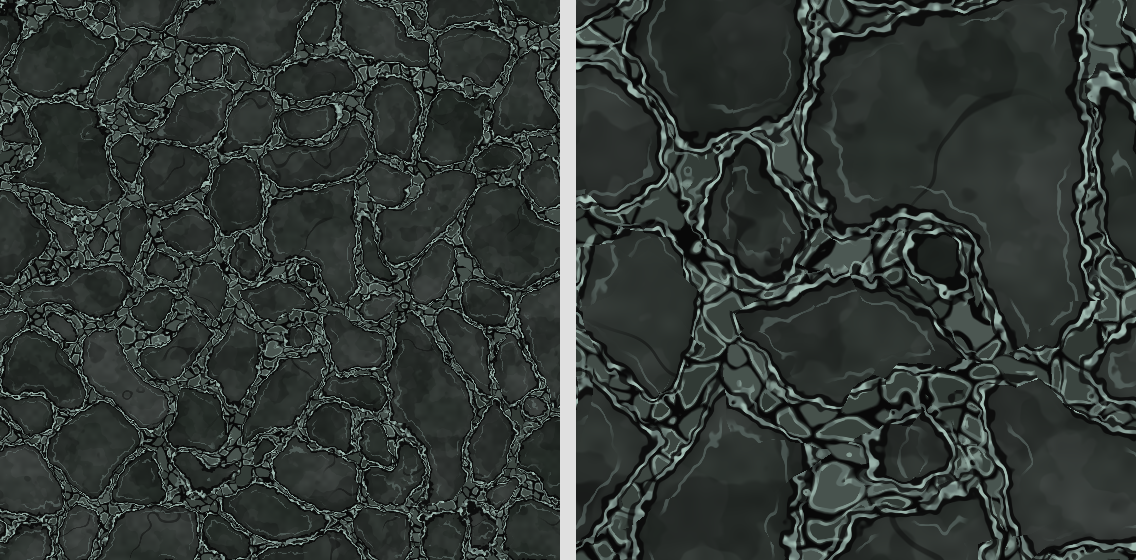
Left, the full canvas; right, a detail of the centre.
Give the GLSL for this texture, as a three.js fragment shader.

```glsl
varying vec2 vUv;

const vec3 BLACK = vec3(0.03, 0.03, 0.03);
const vec3 STONE = vec3(0.15, 0.18, 0.16);
const vec3 GREY = vec3(0.23, 0.25, 0.24);
const vec3 SLATE = vec3(0.34, 0.39, 0.37);
const vec3 TEAL = vec3(0.47, 0.55, 0.53);
const vec3 PALE = vec3(0.66, 0.77, 0.73);

struct Cobble { float edge; vec2 id; };

float hash(vec2 p) {
  vec3 q = fract(p.xyx * 0.1031);
  q += dot(q, q.yzx + 33.33);
  return fract((q.x + q.y) * q.z);
}

float noise(vec2 p) {
  vec2 i = floor(p), f = fract(p);
  f = f * f * (3.0 - 2.0 * f);
  vec2 e = vec2(1.0, 0.0);
  return mix(mix(hash(i), hash(i + e.xy), f.x),
             mix(hash(i + e.yx), hash(i + e.xx), f.x), f.y);
}

float fbm(vec2 p) {
  float sum = 0.0, amp = 0.53;
  for (int i = 0; i < 4; i++) {
    sum += amp * noise(p);
    p = mat2(1.6, 1.2, -1.2, 1.6) * p + 7.3;
    amp *= 0.5;
  }
  return sum;
}

float line(float d, float halfWidth) {
  return 1.0 - smoothstep(halfWidth * 0.45, halfWidth, abs(d));
}

float smoothMin(float a, float b, float k) {
  float h = max(k - abs(a - b), 0.0) / k;
  return min(a, b) - h * h * k * 0.25;
}

// Stretched, size-weighted cells; edge is the distance to the border
Cobble cobbles(vec2 p, float count, float stretch, float sizeRange, float rounding) {
  vec2 g = p * count, base = floor(g), id = base;
  vec3 best = vec3(100.0);
  vec2 slope1 = vec2(0.0), slope2 = vec2(0.0), slope3 = vec2(0.0);
  for (int y = -2; y <= 2; y++) {
    for (int x = -2; x <= 2; x++) {
      vec2 cell = base + vec2(x, y);
      vec2 d = g - cell - vec2(hash(cell + 3.1), hash(cell + 71.7));
      float angle = 3.14159 * hash(cell + 17.3);
      float longer = 1.0 + stretch * hash(cell + 41.9);
      float size = sizeRange * pow(hash(cell + 97.1), 2.0);
      vec2 axis = vec2(cos(angle), sin(angle)), side = vec2(-axis.y, axis.x);
      vec2 local = vec2(dot(d, axis) / longer, dot(d, side) * longer);
      float len = max(length(local), 0.001), dist = len - size;
      vec2 slope = (axis * local.x / longer + side * local.y * longer) / len;
      if (dist < best.x) {
        best = vec3(dist, best.xy);
        slope3 = slope2; slope2 = slope1; slope1 = slope;
        id = cell;
      } else if (dist < best.y) {
        best = vec3(best.x, dist, best.y);
        slope3 = slope2; slope2 = slope;
      } else if (dist < best.z) {
        best.z = dist;
        slope3 = slope;
      }
    }
  }
  float e2 = (best.y - best.x) / max(length(slope2 - slope1), 0.6);
  float e3 = (best.z - best.x) / max(length(slope3 - slope1), 0.6);
  return Cobble(smoothMin(e2, e3, rounding) / count, id);
}

// Mottled stone face with a worn rim and hairline cracks
vec3 stoneFace(vec2 p, vec2 id, float depth) {
  vec2 q = p + id * 0.37;
  float tone = 0.45 * hash(id + 5.5) + 1.1 * (fbm(q * 11.0) - 0.32);
  float blotch = smoothstep(0.5, 0.54, fbm(q * 26.0));
  float stain = smoothstep(0.54, 0.58, fbm(q * 19.0 + 30.0));
  vec3 face = mix(STONE * 0.93, GREY, clamp(tone + 0.28 * blotch, 0.0, 1.1));
  face *= 1.0 - 0.2 * stain;
  face *= 0.9 + 0.2 * noise(p * 95.0);
  face *= 1.0 - 0.25 * exp(-max(depth, 0.0) * 120.0);
  float crack = line(fbm(q * 6.0 + 12.0) - 0.5, 0.008);
  face = mix(face, BLACK, 0.45 * crack * smoothstep(0.5, 0.7, noise(q * 12.0)));
  float rim = line(depth - 0.012 + 0.012 * (fbm(p * 45.0) - 0.5), 0.0014);
  return mix(face, TEAL, 0.42 * rim * smoothstep(0.3, 0.6, noise(p * 40.0)));
}

// Fine crumbled grit between the stones
vec3 mortar(vec2 p, float jag, vec3 glint) {
  Cobble grit = cobbles(p, 58.0, 0.5, 0.7, 0.2);
  float depth = grit.edge - 0.0012 + jag;
  vec3 fill = mix(STONE, SLATE, 0.15 + 0.65 * hash(grit.id + 8.8));
  vec3 color = mix(BLACK, fill, smoothstep(-0.0012, 0.0006, depth));
  return mix(color, glint, 0.6 * line(depth - 0.0012, 0.0012) * step(0.45, hash(grit.id)));
}

void main() {
  vec2 p = vUv;
  vec2 warp = vec2(fbm(p * 11.0), fbm(p * 11.0 + 40.0)) - 0.5;
  float chip = 0.0032 * (noise(p * 230.0) - 0.5);
  float jag = chip + 0.004 * (noise(p * 110.0) - 0.5) + 0.005 * (noise(p * 50.0) - 0.5);
  Cobble stone = cobbles(p + warp * 0.045, 9.6, 0.5, 0.85, 0.32);
  float gap = 0.0028 + 0.0055 * smoothstep(0.4, 0.7, fbm(p * 7.0 + 9.0));
  float depth = stone.edge - gap + jag;

  vec3 glint = mix(TEAL * 0.9, PALE, smoothstep(0.3, 0.75, noise(p * 210.0)));
  vec3 color = mix(mortar(p + warp * 0.03, jag * 0.35, glint),
                   stoneFace(p, stone.id, depth), smoothstep(0.0008, 0.0024, depth));

  // Dark grooves and a doubled, broken bright outline
  float broken = smoothstep(0.2, 0.45, noise(p * 130.0));
  float inner = smoothstep(0.4, 0.6, noise(p * 90.0 + 20.0));
  color = mix(color, BLACK, 0.85 * line(depth - 0.0027, 0.0019));
  color = mix(color, BLACK, 0.7 * line(depth + 0.0022, 0.0015));
  color = mix(color, glint, 0.6 * inner * line(depth + 0.0044 + chip, 0.0013));
  color = mix(color, glint, 0.9 * broken * line(depth, 0.0015));
  gl_FragColor = vec4(color, 1.0);
}
```
